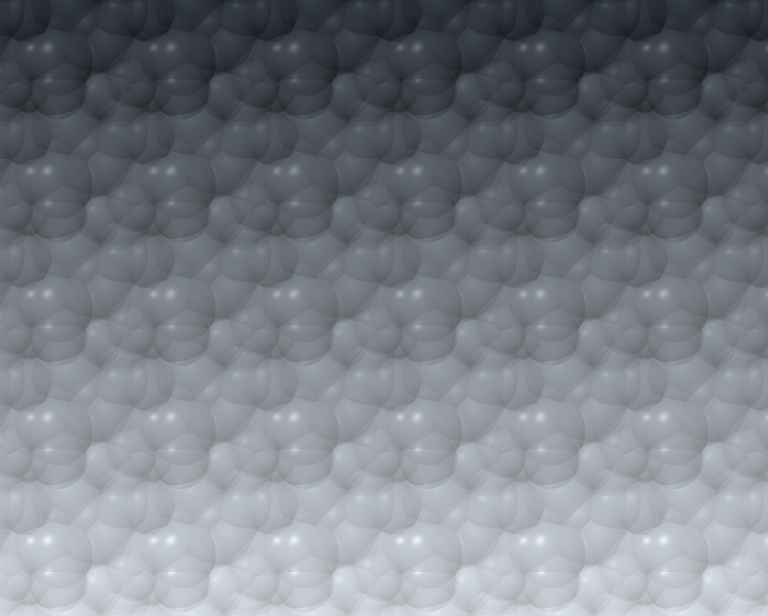
A Shadertoy shader for this pattern:

```glsl
// Clustered glossy domes on a periodic square tile, under a dark-to-light vertical fade.
// Each tile overlaps wrapped spheres: a few main domes plus hashed fillers. The highest
// sphere is slightly translucent, so the one beneath it shows faint edges and glints.

#define ROWS 5.0            // tiles over the canvas height
#define FILLERS 16          // low hashed domes per tile
#define SEED 3.7
#define AA 3                // samples per pixel side
#define FADE_TOP 0.165
#define FADE_BOTTOM 0.815
#define RELIEF 0.155        // strength of diffuse shading
#define TRANSLUCENCY 0.32   // share of the sphere beneath
#define GLINT 0.24          // strength of the sharp highlight
#define GLOSS 95.0          // sharpness of the highlight
#define SHEEN 0.02          // broad soft reflection

// Main domes: centre x, centre y, radius, base height, in tile units
const int DOMES = 10;
const vec4 dome[DOMES] = vec4[DOMES](
    vec4(0.482, 0.500, 0.277, 0.07),
    vec4(0.322, 0.524, 0.213, 0.07),
    vec4(0.475, 0.265, 0.235, 0.09),
    vec4(0.563, 0.950, 0.299, -0.04),
    vec4(0.805, 0.700, 0.320, -0.03),
    vec4(0.987, 0.874, 0.207, 0.03),
    vec4(0.982, 0.085, 0.195, 0.00),
    vec4(0.819, 0.216, 0.200, 0.03),
    vec4(0.063, 0.325, 0.228, 0.03),
    vec4(0.199, 0.868, 0.228, 0.02));

vec4 hash4(float n) {
    return fract(sin(n * vec4(12.99, 78.23, 37.72, 93.99) + SEED) * 4375.85);
}

vec4 fillerDome(int i) {
    vec4 h = hash4(float(i) + 1.0);
    return vec4(h.xy, mix(0.17, 0.27, h.z), mix(-0.10, -0.02, h.w));
}

// The surface: normal in xyz, base height in w
struct Layer { vec4 surface; float height; };

// Inserts a sphere into the two highest layers at p
void raise(vec2 p, vec4 s, inout Layer upper, inout Layer lower) {
    vec2 d = fract(p - s.xy + 0.5) - 0.5;
    float h2 = s.z * s.z - dot(d, d);
    if (h2 <= 0.0) return;
    float h = sqrt(h2);
    Layer candidate = Layer(vec4(vec3(d, h) / s.z, s.w), s.w + h);
    if (candidate.height > upper.height) {
        lower = upper;
        upper = candidate;
    } else if (candidate.height > lower.height) {
        lower = candidate;
    }
}

// Diffuse light in x, highlight in y, sheen in z, lit from the upper left
vec3 lighting(vec4 surface) {
    float diffuse = max(dot(surface.xyz, normalize(vec3(-0.2, 0.48, 0.85))), 0.0);
    float facing = max(dot(surface.xyz, normalize(vec3(-0.35, 0.42, 0.84))), 0.0);
    float raised = mix(0.3, 1.0, smoothstep(0.02, 0.07, surface.w));
    return vec3(diffuse, raised * pow(facing, GLOSS), pow(facing, 14.0));
}

vec3 shade(vec2 uv) {
    vec2 p = uv * ROWS;
    Layer upper = Layer(vec4(0.0, -0.3, 0.954, 0.0), -0.5);
    Layer lower = upper;
    for (int i = 0; i < DOMES; i++) raise(p, dome[i], upper, lower);
    for (int i = 0; i < FILLERS; i++) raise(p, fillerDome(i), upper, lower);
    vec3 light = mix(lighting(upper.surface), lighting(lower.surface), TRANSLUCENCY);

    // Vertical fade with cool light and warmer shadow
    float tone = mix(FADE_BOTTOM, FADE_TOP, uv.y) + RELIEF * (light.x - 0.8);
    vec3 color = tone + vec3(0.0, 0.024, 0.064) * mix(0.2, 1.1, light.x);
    color += SHEEN * light.z;
    color += GLINT * light.y * vec3(1.0, 0.96, 0.78);
    return color;
}

void mainImage(out vec4 fragColor, in vec2 fragCoord) {
    vec3 sum = vec3(0.0);
    for (int j = 0; j < AA; j++) {
        for (int i = 0; i < AA; i++) {
            vec2 offset = (vec2(i, j) + 0.5) / float(AA) - 0.5;
            sum += shade((fragCoord + offset) / iResolution.y);
        }
    }
    fragColor = vec4(clamp(sum / float(AA * AA), 0.0, 1.0), 1.0);
}
```
